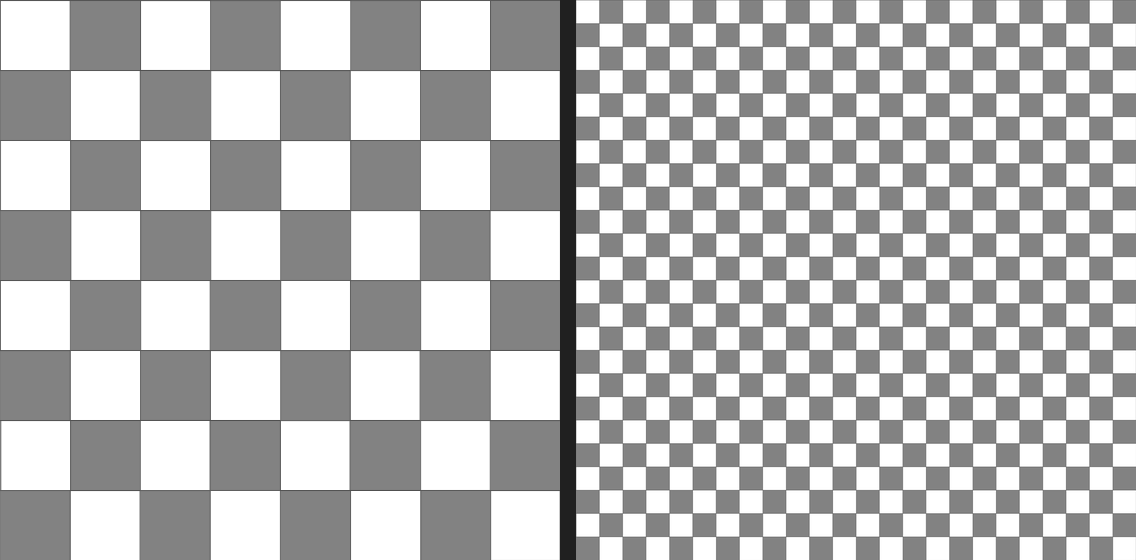
Left, the tile; right, the same tile 3 across and 3 down.
A WebGL 1 fragment shader for this pattern:

```glsl
precision highp float;
// Grey and white checkerboard with a hairline dark rule along every cell edge.
// Each cell edge is nudged by a tiny hashed offset that wraps across the canvas,
// so the rules sit slightly unevenly, and box coverage smooths all edges.

uniform vec2 u_resolution;

const float CELLS = 8.0;             // cells across and down
const float LINE_WIDTH = 0.00185;    // rule width, in canvas units
const vec2 LINE_SHIFT = vec2(0.0008, -0.00095); // rule centre relative to the grid
const vec2 JITTER = vec2(0.0015, 0.0003);       // range of the edge offsets
const float WEAR = 0.12;             // variation of the rule tone
const vec3 GREY = vec3(0.51);
const vec3 WHITE = vec3(1.0);
const vec3 VERTICAL_INK = vec3(0.34);
const vec3 HORIZONTAL_INK = vec3(0.31);

// Hash of a cell edge, periodic over the canvas
float edgeHash(vec2 id, float seed) {
  id = mod(id, CELLS);
  return fract(sin(dot(id, vec2(12.71, 31.17)) + seed * 7.3) * 437.58);
}

// Share of a pixel covered by a rule at signed distance d
float lineCoverage(float d, float pixel) {
  float halfWidth = 0.5 * LINE_WIDTH;
  float right = clamp(d + 0.5 * pixel, -halfWidth, halfWidth);
  float left = clamp(d - 0.5 * pixel, -halfWidth, halfWidth);
  return (right - left) / pixel;
}

void main() {
  vec2 uv = gl_FragCoord.xy / u_resolution;
  vec2 pixel = 1.0 / u_resolution;
  vec2 grid = uv * CELLS;
  vec2 cell = floor(grid);
  vec2 edge = floor(grid + 0.5);

  // Signed distances to the nearest vertical and horizontal edge
  vec2 verticalId = vec2(edge.x, cell.y);
  vec2 horizontalId = vec2(cell.x, edge.y);
  vec2 nudge = vec2(edgeHash(verticalId, 1.0), edgeHash(horizontalId, 2.0)) - 0.5;
  vec2 dist = uv - edge / CELLS - LINE_SHIFT - nudge * JITTER;

  // Checker sign: positive in grey cells, negative in white ones
  vec2 side = clamp(2.0 * dist / pixel, -1.0, 1.0);
  float parity = 1.0 - 2.0 * mod(edge.x + edge.y, 2.0);
  vec3 color = mix(WHITE, GREY, 0.5 + 0.5 * side.x * side.y * parity);

  // Rules, with a little uneven tone
  float verticalTone = WEAR * edgeHash(verticalId, 3.0);
  float horizontalTone = 0.5 * WEAR * edgeHash(horizontalId, 4.0);
  color = mix(color, VERTICAL_INK + verticalTone, lineCoverage(dist.x, pixel.x));
  color = mix(color, HORIZONTAL_INK + horizontalTone, lineCoverage(dist.y, pixel.y));

  gl_FragColor = vec4(color, 1.0);
}
```
